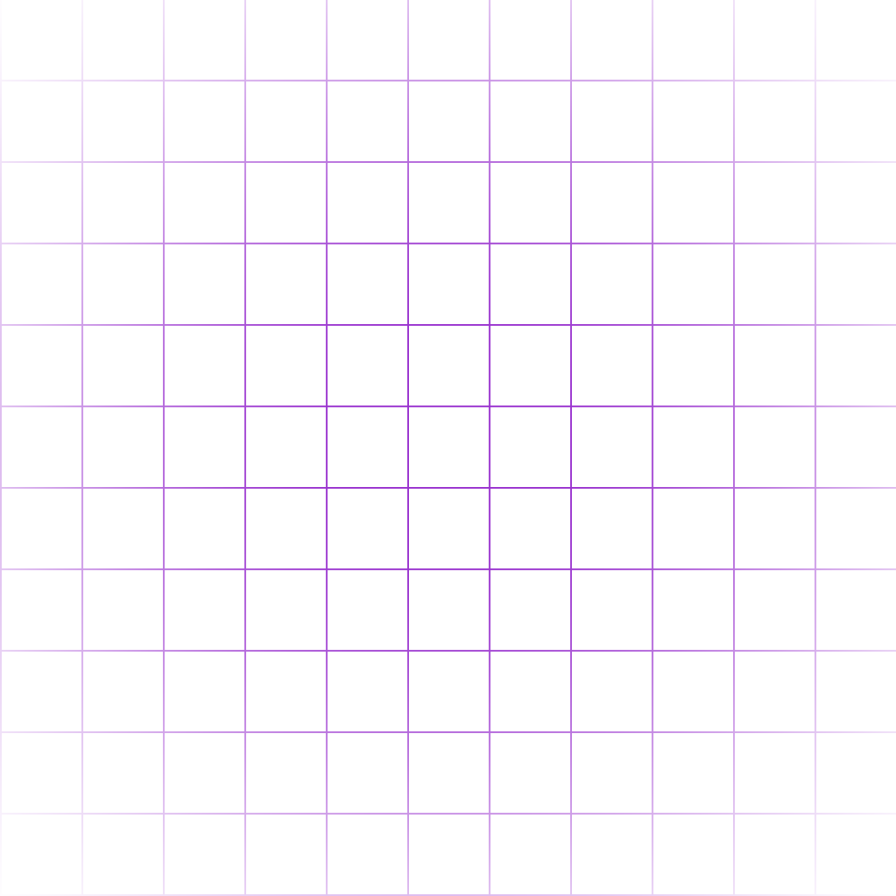
Write a Shadertoy shader that draws this pattern.

```glsl
// Thin violet square grid on white, strongest in the centre and fading to the corners.
#define CELLS 11.0
#define LINE_WIDTH 0.00195
#define LINE_COLOR vec3(0.60, 0.196, 0.81)
#define PAPER_COLOR vec3(1.0)
#define FADE_START 0.10
#define FADE_END 0.75

// Exact share of each pixel covered by the vertical (x) and horizontal (y) lines
vec2 lineCoverage(vec2 uv, vec2 pixel) {
    vec2 cell = (uv - 0.5 * LINE_WIDTH) * CELLS;
    vec2 dist = abs(fract(cell + 0.5) - 0.5) / CELLS;
    vec2 overlap = 0.5 * (LINE_WIDTH + pixel) - dist;
    return clamp(overlap, vec2(0.0), min(vec2(LINE_WIDTH), pixel)) / pixel;
}

// Radial opacity, equal on opposite edges so that the tile wraps
float radialFade(vec2 uv) {
    return 1.0 - smoothstep(FADE_START, FADE_END, length(uv - 0.5));
}

void mainImage(out vec4 fragColor, in vec2 fragCoord) {
    vec2 pixel = 1.0 / iResolution.xy;
    vec2 uv = fragCoord * pixel;

    // Union of both line directions
    vec2 lines = lineCoverage(uv, pixel);
    float grid = 1.0 - (1.0 - lines.x) * (1.0 - lines.y);

    fragColor = vec4(mix(PAPER_COLOR, LINE_COLOR, grid * radialFade(uv)), 1.0);
}
```
